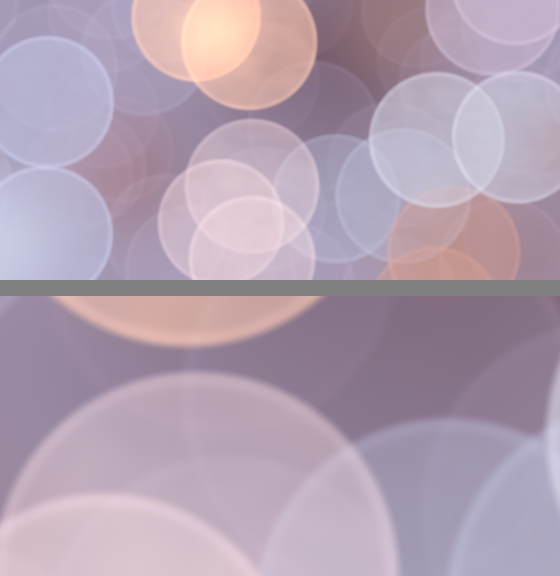
Top, the full canvas; bottom, a detail of the centre.
Write a WebGL 2 fragment shader that draws this background.

```glsl
#version 300 es
precision highp float;
// Soft bokeh: translucent, thin-rimmed light discs over a blurred mauve backdrop.
// Faint discs are scattered on jittered grids; brighter ones form short zigzag
// chains whose overlaps build up the highlights. Lengths are in canvas heights.

uniform vec2 u_resolution;
out vec4 outColor;

vec2 hash2(vec2 p) {
    vec3 q = fract(p.xyx * vec3(0.1031, 0.1030, 0.0973));
    q += dot(q, q.yzx + 33.33);
    return fract((q.xx + q.yz) * q.zy);
}

float gradientDot(vec2 cell, vec2 offset) {
    float angle = 6.2832 * hash2(cell).x;
    return dot(vec2(cos(angle), sin(angle)), offset);
}

float gradientNoise(vec2 p) {
    vec2 i = floor(p), f = fract(p);
    vec2 u = f * f * f * (f * (f * 6.0 - 15.0) + 10.0);
    float low = mix(gradientDot(i, f), gradientDot(i + vec2(1, 0), f - vec2(1, 0)), u.x);
    float high = mix(gradientDot(i + vec2(0, 1), f - vec2(0, 1)),
                     gradientDot(i + vec2(1, 1), f - vec2(1, 1)), u.x);
    return mix(low, high, u.y);
}

float glow(vec2 p, vec2 center, float radius) {
    vec2 d = (p - center) / radius;
    return exp(-dot(d, d));
}

// Blurred backdrop: lavender with dark mauve, brown and pale pools
vec3 backdrop(vec2 p) {
    vec3 color = vec3(0.63, 0.59, 0.70);
    color = mix(color, vec3(0.45, 0.36, 0.43), glow(p, vec2(1.18, 0.78), 0.42));
    color = mix(color, vec3(0.53, 0.44, 0.51), 0.8 * glow(p, vec2(1.88, 0.08), 0.22));
    color = mix(color, vec3(0.60, 0.46, 0.50), 0.8 * glow(p, vec2(0.46, 0.36), 0.22));
    color = mix(color, vec3(0.60, 0.45, 0.45), 0.8 * glow(p, vec2(1.42, 0.92), 0.22));
    color = mix(color, vec3(0.66, 0.49, 0.48), 0.8 * glow(p, vec2(1.62, 0.10), 0.25));
    color = mix(color, vec3(0.58, 0.42, 0.44), glow(p, vec2(2.02, 0.48), 0.14));
    return mix(color, vec3(0.88, 0.89, 0.95), 0.9 * glow(p, vec2(-0.03, 0.12), 0.24));
}

// One translucent disc with a soft edge, brighter rim and mottled inside
void addDisc(inout vec3 color, vec2 p, vec2 center, float radius,
             vec3 tint, float alpha, float mottle) {
    float d = length(p - center) - radius;
    float soft = max(0.007, 1.0 / u_resolution.y);
    float inside = 1.0 - smoothstep(-soft, soft, d);
    float rim = exp(-pow((d + 0.010) / 0.008, 2.0));
    color = mix(color, tint, inside * alpha * (1.0 + mottle));
    color += tint * rim * alpha * 0.10;
}

// Overlapping discs that climb along step.y and swing sideways by step.x
void addChain(inout vec3 color, vec2 p, vec2 start, vec2 stride, int count,
              vec3 tint, float alpha, float mottle) {
    for (int i = 0; i < count; i++) {
        vec2 center = start + stride * vec2(i % 2, i);
        float radius = 0.235 + 0.02 * (hash2(center * 40.0).x - 0.4);
        addDisc(color, p, center, radius, tint, alpha, mottle);
    }
}

void main() {
    vec2 p = gl_FragCoord.xy / u_resolution.y;
    float mottle = 0.16 * gradientNoise(p * 7.0)
                 + 0.10 * gradientNoise(p * vec2(15.0, 22.0) + 5.0);
    vec3 color = backdrop(p);

    // Faint scattered discs, tinted by the backdrop below their centres
    for (int layer = 0; layer < 2; layer++)
    for (int y = -1; y < 3; y++)
    for (int x = -1; x < 6; x++) {
        vec2 cell = vec2(x, y);
        vec2 seed = cell + 17.0 + 31.0 * float(layer);
        vec2 center = (cell + hash2(seed)) * 0.42;
        vec2 vary = hash2(seed + 71.3);
        vec3 tint = backdrop(center) + mix(vec3(0.14, 0.09, 0.10), vec3(0.08, 0.11, 0.13), vary.x);
        addDisc(color, p, center, 0.19 + 0.05 * vary.y, tint,
                0.12 + 0.22 * vary.x * vary.y, mottle);
    }

    // Cool grey-blue, dim orange and lilac chains
    addChain(color, p, vec2(1.20, 0.29), vec2(0.24, 0.01), 2, vec3(0.72, 0.73, 0.83), 0.40, mottle);
    addChain(color, p, vec2(1.55, -0.12), vec2(0.07, 0.22), 2, vec3(0.85, 0.63, 0.57), 0.36, mottle);
    addChain(color, p, vec2(1.76, 0.97), vec2(0.08, 0.10), 2, vec3(0.79, 0.72, 0.81), 0.55, mottle);

    // Bright chains: pale, blue, peach and pink
    addChain(color, p, vec2(1.56, 0.50), vec2(0.29, 0.01), 2, vec3(0.83, 0.83, 0.89), 0.52, mottle);
    addChain(color, p, vec2(0.17, 0.635), vec2(-0.01, -0.47), 2, vec3(0.75, 0.76, 0.88), 0.58, mottle);
    addChain(color, p, vec2(0.70, 0.94), vec2(0.19, -0.09), 2, vec3(1.00, 0.79, 0.69), 0.56, mottle);
    addChain(color, p, vec2(0.90, 0.335), vec2(-0.11, -0.13), 3, vec3(0.95, 0.85, 0.87), 0.42, mottle);

    // Warm light gathered where the peach discs overlap
    color += vec3(0.22, 0.15, 0.09) * glow(p, vec2(0.77, 0.88), 0.15);

    outColor = vec4(clamp(color, 0.0, 1.0), 1.0);
}
```
